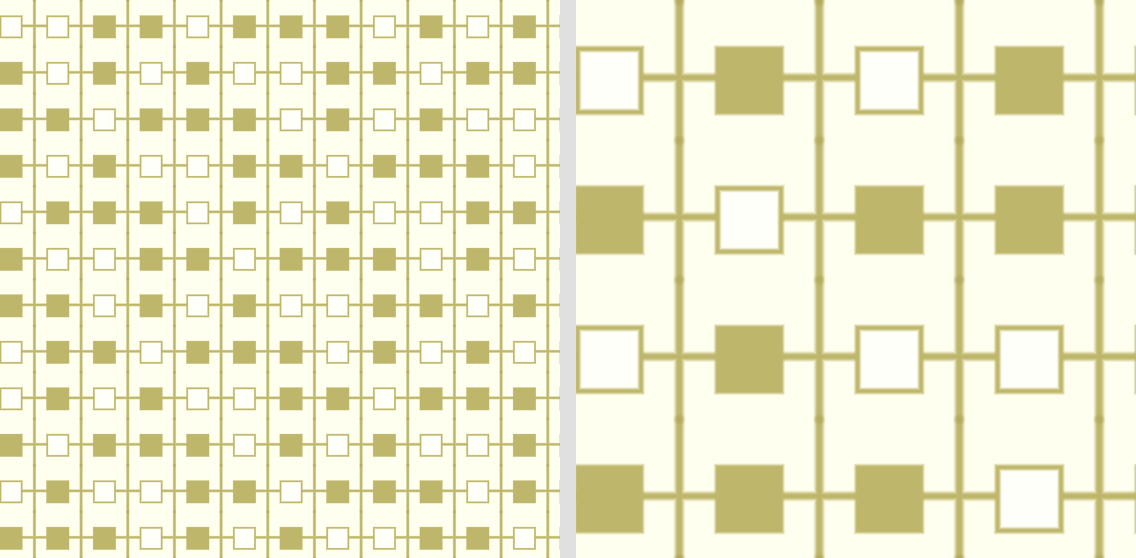
Left: the whole. Right: its middle third, enlarged.
Give the GLSL for this pattern, as a Shadertoy shader.

```glsl
// Olive lattice on cream: a 12 x 12 grid of filled and hollow squares strung on thin lines.
// Each row repeats one 12-step fill rhythm, turned five steps from the row above,
// so the rhythm closes after twelve rows and the tile wraps on both axes.

// Signed distance to an axis-aligned square
float squareDistance(vec2 p, float halfSize) {
    vec2 d = abs(p) - halfSize;
    return length(max(d, 0.0)) + min(max(d.x, d.y), 0.0);
}

// Soft coverage of the region where the distance is negative
float coverage(float dist, float softness) {
    return 1.0 - smoothstep(-softness, softness, dist);
}

// Distance from t to the nearest repeat of a line, with period one
float lineDistance(float t) {
    return abs(fract(t + 0.5) - 0.5);
}

// Fill rhythm: one bit per step, shifted by five columns per row
bool isFilled(ivec2 cell) {
    int stepIndex = (cell.x + 7 * cell.y + 144) % 12;
    return ((0xAEC >> stepIndex) & 1) == 1;
}

void mainImage(out vec4 fragColor, in vec2 fragCoord) {
    vec2 uv = fragCoord / iResolution.xy;

    // Cell coordinates, rows counted downward, measured from square centres
    vec2 grid = vec2(uv.x, 1.0 - uv.y) * 12.0 - vec2(0.238, 0.577);
    ivec2 cell = ivec2(floor(grid + 0.5));
    vec2 local = fract(grid + 0.5) - 0.5;
    float softness = max(0.02, 8.0 / min(iResolution.x, iResolution.y));

    vec3 cream = vec3(1.0, 1.0, 0.94);
    vec3 olive = vec3(0.745, 0.715, 0.415);

    // Lines: verticals between columns, horizontals just above square centres
    float vertical = lineDistance(grid.x - 0.5) - 0.029;
    float horizontal = lineDistance(grid.y + 0.021) - 0.027;
    vec3 color = mix(cream, olive, coverage(min(vertical, horizontal), softness));

    // Faint darker knots on the verticals, midway between rows
    vec2 knot = vec2(lineDistance(grid.x - 0.5), lineDistance(grid.y - 0.43));
    color = mix(color, vec3(0.69, 0.65, 0.35), 0.7 * coverage(length(knot) - 0.03, softness));

    // Squares cover the lines; hollow ones keep a thin border
    float square = squareDistance(local, 0.245);
    color = mix(color, olive, coverage(square, softness * 0.8));
    if (!isFilled(cell)) {
        color = mix(color, vec3(1.0, 1.0, 0.975), coverage(square + 0.037, softness * 0.8));
    }

    fragColor = vec4(color, 1.0);
}
```
